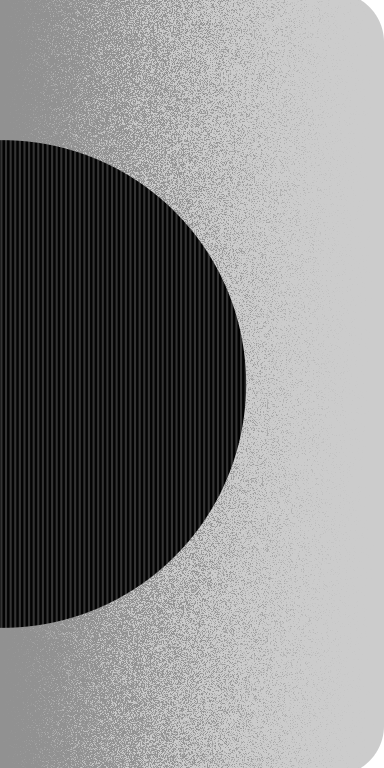
Reproduce this background procedurally as a WebGL 2 fragment shader.

```glsl
#version 300 es
precision highp float;

uniform vec2 u_resolution;
out vec4 outColor;

const vec3 PAGE = vec3(1.0);
const vec3 SHADE = vec3(0.57);
const vec3 SILVER = vec3(0.80);
const vec3 INK = vec3(0.012);
const vec3 RIB = vec3(0.205);

float hash(vec2 cell) {
    vec3 p = fract(vec3(cell.xyx) * 0.1031);
    p += dot(p, p.yzx + 33.33);
    return fract((p.x + p.y) * p.z);
}

float circleDistance(vec2 p, vec2 center, float radius) {
    return length(p - center) - radius;
}

float roundedBoxDistance(vec2 p, vec2 halfSize, float radius) {
    vec2 q = abs(p) - halfSize + radius;
    return length(max(q, 0.0)) + min(max(q.x, q.y), 0.0) - radius;
}

float coverage(float distance, float pixel) {
    return clamp(0.5 - distance / pixel, 0.0, 1.0);
}

// Integral of a repeating pulse, used to filter stripes exactly
float pulseArea(float x, float duty) {
    return floor(x) * duty + min(fract(x), duty);
}

float stripes(float x, float period, float duty, float pixel) {
    float a = (x - 0.5 * pixel) / period;
    float b = (x + 0.5 * pixel) / period;
    return (pulseArea(b, duty) - pulseArea(a, duty)) / (b - a);
}

// Soft stippled transition from 0 to 1
float dissolve(float amount, float grain, float softness) {
    float threshold = mix(-softness, 1.0 + softness, amount);
    return smoothstep(-softness, softness, threshold - grain);
}

void main() {
    // One unit is the canvas width
    float pixel = 1.0 / u_resolution.x;
    vec2 uv = gl_FragCoord.xy * pixel;
    float height = u_resolution.y * pixel;
    float middle = 0.5 * height;

    // Grainy horizontal metal gradient
    float grain = hash(floor(uv * 384.0));
    float ramp = pow(clamp(uv.x, 0.0, 1.0), 0.8);
    vec3 metal = mix(SHADE, SILVER, dissolve(ramp, grain, 0.32));

    // Panel with rounded right corners
    vec2 panelHalf = vec2(1.0, middle + 0.02);
    float panel = roundedBoxDistance(uv - vec2(0.0, middle), panelHalf, 0.13);
    vec3 color = mix(PAGE, metal, coverage(panel, pixel));

    // Ribbed dark disc
    float ribs = stripes(uv.x - 0.001, 0.012, 0.45, pixel);
    float disc = circleDistance(uv, vec2(0.006, middle), 0.635);
    color = mix(color, mix(INK, RIB, ribs), coverage(disc, pixel));

    outColor = vec4(color, 1.0);
}
```
